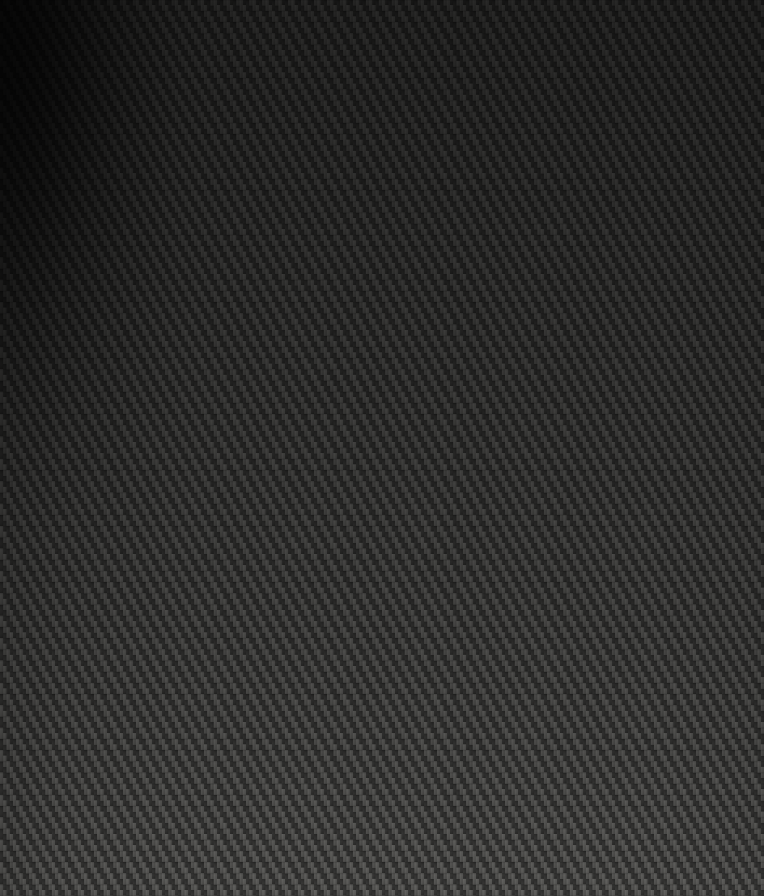
Reproduce this texture procedurally as a Shadertoy shader.

```glsl
// Dark carbon-fibre twill: narrow upright strands, each surfacing a quarter of a
// repeat lower than its left neighbour, so the lit floats join into steep
// diagonals. Light fades from the bottom edge to a shadowed upper left corner.

const vec2  REPEATS      = vec2(59.0, 40.0);   // weave repeats across, down
const float STRANDS      = 4.0;                // upright strands in one repeat
const float FLOAT_LENGTH = 0.52;               // lit part of a strand's repeat
const float FLOAT_LOW    = 1.15;               // float brightness, lower end
const float FLOAT_HIGH   = 1.40;               // float brightness, upper end
const float CROSS_BASE   = 0.63;               // shaded cross tow
const float CROSS_BULGE  = 0.15;
const float STRAND_RELIEF = 0.06;
const float JOINT_DEPTH  = 0.12;               // faint line between cross tows
const float JOINT_WIDTH  = 0.045;
const float WEAR         = 0.05;               // brightness change between floats
const vec3  TINT         = vec3(1.0, 0.995, 0.97);
const float LIGHT_BOTTOM = 0.268;
const float LIGHT_TOP    = 0.112;
const vec2  SHADOW_POS   = vec2(0.0, 0.96);
const vec2  SHADOW_SIZE  = vec2(0.16, 0.35);
const float SHADOW_DEPTH = 0.76;
const float PI = 3.14159;

float hash(vec2 p) {
    p = fract(p * vec2(0.1031, 0.1137));
    p += dot(p, p.yx + 33.33);
    return fract((p.x + p.y) * p.x * 97.0);
}

// Brightness along one strand; soft is the edge width in repeats.
float strand(float index, float y, float soft) {
    float along = y + index / STRANDS;
    float v = fract(along);
    float variation = (hash(vec2(index, floor(along))) - 0.5) * WEAR;

    // Float on the surface, brighter toward its upper end
    float middle = FLOAT_LENGTH * 0.5;
    float lit = 1.0 - smoothstep(-soft, soft, abs(v - middle) - middle);
    float gloss = mix(FLOAT_LOW, FLOAT_HIGH, clamp(v / FLOAT_LENGTH, 0.0, 1.0));

    // Cross tow covering the strand, rounded between the floats
    float across = clamp((v - FLOAT_LENGTH) / (1.0 - FLOAT_LENGTH), 0.0, 1.0);
    float shade = CROSS_BASE + CROSS_BULGE * sin(across * PI);
    return mix(shade, gloss, lit) + variation;
}

// Relative brightness of the cloth, close to one on average.
float weave(vec2 uv, vec2 soft) {
    float x = uv.x * STRANDS;
    float seam = floor(x + 0.5);
    float softX = min(soft.x * STRANDS, 0.5);

    // Blend the two strands that meet at the nearest seam
    float side = smoothstep(-softX, softX, x - seam);
    float cloth = mix(strand(seam - 1.0, uv.y, soft.y),
                      strand(seam, uv.y, soft.y), side);
    cloth *= 1.0 + STRAND_RELIEF * sin(2.0 * PI * x) * (1.0 - softX);

    // Joints run level, two in every repeat
    float level = abs(fract(uv.y * 2.0 + 0.5) - 0.5) * 0.5;
    float joint = 1.0 - smoothstep(0.0, JOINT_WIDTH + soft.y, level);
    return cloth * (1.0 - JOINT_DEPTH * joint);
}

float lighting(vec2 p) {
    float light = mix(LIGHT_BOTTOM, LIGHT_TOP, pow(p.y, 0.8));
    vec2 d = (p - SHADOW_POS) / SHADOW_SIZE;
    float corner = SHADOW_DEPTH * exp(-dot(d, d));
    float sides = 0.14 * exp(-p.x * 10.0) + 0.06 * exp((p.x - 1.0) * 14.0);
    return light * (1.0 - corner) * (1.0 - sides);
}

void mainImage(out vec4 fragColor, in vec2 fragCoord) {
    vec2 p = fragCoord / iResolution.xy;
    vec2 soft = 0.5 * REPEATS / iResolution.xy;
    vec3 color = TINT * lighting(p) * weave(p * REPEATS, soft);
    fragColor = vec4(clamp(color, 0.0, 1.0), 1.0);
}
```
